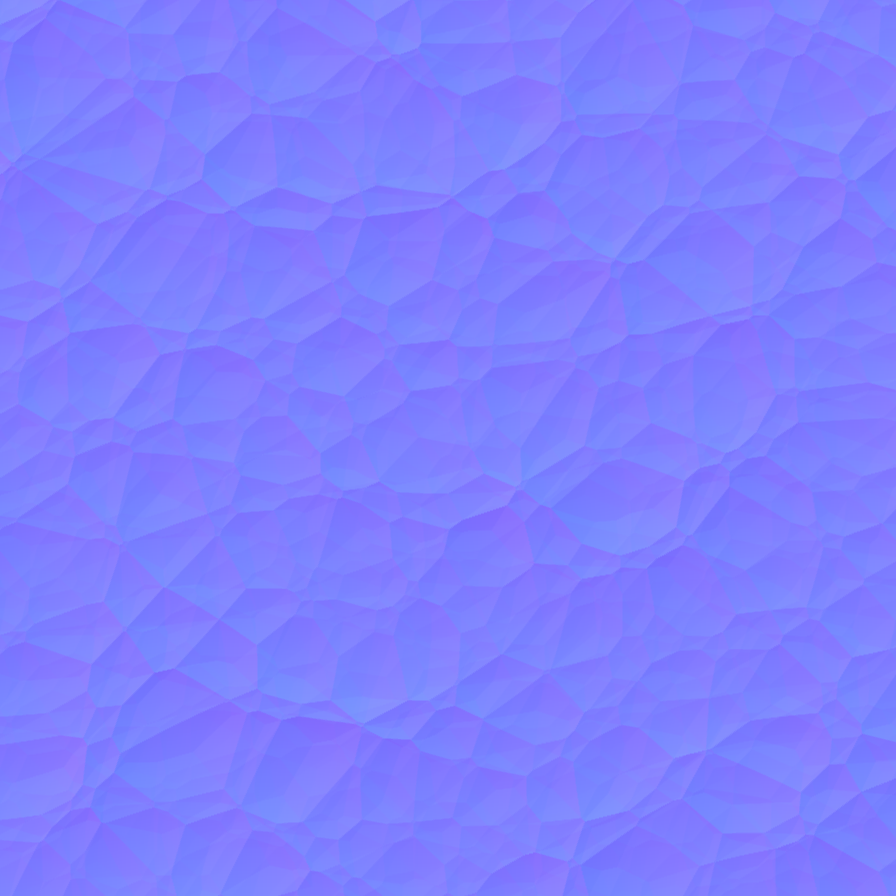
Write a WebGL 2 fragment shader that draws this texture map.

```glsl
#version 300 es
precision highp float;

// Tangent-space normal map of a crumpled sheet made of gently domed facets.
// Nearly equal pulls from the two nearest scattered sites split the sheet into
// convex plates; a push from the third adds thin slivers and star junctions.

uniform vec2 u_resolution;
out vec4 fragColor;

vec2 hash2(vec2 p) {
    vec2 q = vec2(dot(p, vec2(127.1, 311.7)), dot(p, vec2(269.5, 183.3)));
    return fract(sin(q) * 43758.5453);
}

// Slope of a weighted sum of squared distances to the three nearest sites.
vec2 facetSlope(vec2 p, vec3 weights) {
    vec2 cell = floor(p);
    vec2 first = vec2(9.0), second = vec2(9.0), third = vec2(9.0);
    vec3 dist = vec3(99.0);
    for (int y = -2; y <= 2; y++) {
        for (int x = -2; x <= 2; x++) {
            vec2 site = cell + vec2(x, y);
            vec2 offset = p - site - hash2(site);
            float d = dot(offset, offset);
            if (d < dist.x) {
                dist = vec3(d, dist.xy);
                third = second;
                second = first;
                first = offset;
            } else if (d < dist.y) {
                dist = vec3(dist.x, d, dist.y);
                third = second;
                second = offset;
            } else if (d < dist.z) {
                dist.z = d;
                third = offset;
            }
        }
    }
    return first * weights.x + second * weights.y + third * weights.z;
}

vec2 crumpleSlope(vec2 p) {
    // A slow bend varies the plate sizes; a slight shear leans them right.
    p += 0.01 * sin(p.yx * vec2(13.0, 11.0) + vec2(0.7, 2.1));
    vec2 q = vec2(0.98 * p.x - 0.06 * p.y, 1.08 * p.y - 0.06 * p.x);
    vec2 plates = facetSlope(q * 11.5 + 3.7, vec3(0.38, 0.62, -0.2));
    vec2 chips = facetSlope(q * 17.0 + 41.3, vec3(0.4, 0.5, -0.15));
    return plates + 0.35 * chips;
}

void main() {
    float size = min(u_resolution.x, u_resolution.y);
    vec2 uv = gl_FragCoord.xy / size;

    // Average four rotated samples to smooth the creases.
    vec2 slope = vec2(0.0);
    vec2 tap = vec2(0.0003, 0.0007);
    for (int i = 0; i < 4; i++) {
        slope += 0.25 * crumpleSlope(uv + tap);
        tap = vec2(-tap.y, tap.x);
    }

    // Encode as a normal with green pointing down.
    vec2 tilt = clamp(slope * vec2(0.056, -0.067), -0.1, 0.1);
    float blue = 0.5 + 0.5 * sqrt(1.0 - 4.0 * dot(tilt, tilt));
    fragColor = vec4(0.5 + tilt, blue, 1.0);
}
```
